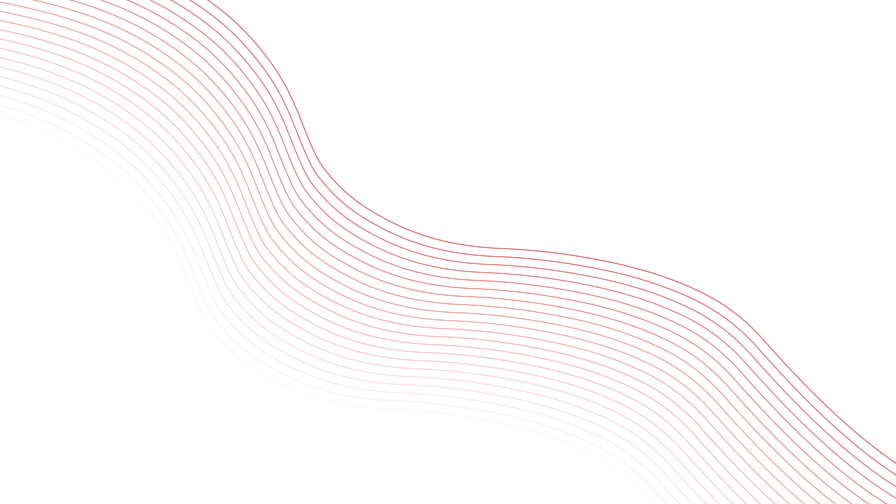
This background is drawn by a Shadertoy shader. Its source:

```glsl
// Fine red contour lines sweeping down a white field, fading toward the lower left.

// Knots of the master curve: x, y (downward), slope
const vec3 knots[11] = vec3[11](
    vec3(20.0, -57.0, 0.20), vec3(178.0, 0.0, 0.70), vec3(224.0, 43.0, 1.25),
    vec3(256.0, 98.0, 2.50), vec3(277.0, 143.5, 1.32), vec3(330.0, 187.5, 0.54),
    vec3(430.0, 213.0, 0.04), vec3(512.0, 222.5, 0.19), vec3(600.0, 250.0, 0.48),
    vec3(655.0, 292.0, 1.13), vec3(800.0, 416.0, 0.50));

// Height and slope of the master curve, by cubic Hermite pieces
vec2 masterCurve(float x) {
    x = clamp(x, knots[0].x, knots[10].x);
    int i = 0;
    while (i < 9 && x > knots[i + 1].x) i++;
    vec3 a = knots[i], b = knots[i + 1];
    float span = b.x - a.x;
    float t = (x - a.x) / span;
    float rise = b.y - a.y;
    float bend = (a.z + b.z) * span - 2.0 * rise;
    float sag = 3.0 * rise - (2.0 * a.z + b.z) * span;
    float y = a.y + t * (a.z * span + t * (sag + t * bend));
    float slope = a.z + t * (2.0 * sag + 3.0 * t * bend) / span;
    return vec2(y, slope);
}

// Share of the filter footprint covered by a thin line at distance d
float lineCoverage(float d, float width, float footprint) {
    float inner = max(d - 0.5 * footprint, -0.5 * width);
    float outer = min(d + 0.5 * footprint, 0.5 * width);
    return clamp((outer - inner) / footprint, 0.0, 1.0);
}

void mainImage(out vec4 fragColor, in vec2 fragCoord) {
    // Canvas of 768 by 432 units, y measured down from the top
    vec2 uv = fragCoord / iResolution.xy;
    vec2 p = vec2(uv.x, 1.0 - uv.y) * vec2(768.0, 432.0);
    float footprint = 1.3 * 432.0 / iResolution.y;

    vec3 color = vec3(1.0);
    vec3 lineRed = vec3(0.82, 0.12, 0.14);

    // Shifted copies of the curve, each paler than the last
    for (int k = 0; k <= 20; k++) {
        float n = float(k);
        vec2 q = p - n * vec2(-4.85, 6.87);
        vec2 curve = masterCurve(q.x);
        float d = abs(q.y - curve.x) / sqrt(1.0 + curve.y * curve.y);
        float fade = 1.0 - n / 21.0;
        color = mix(color, lineRed, fade * lineCoverage(d, 0.63, footprint));
    }
    fragColor = vec4(color, 1.0);
}
```
